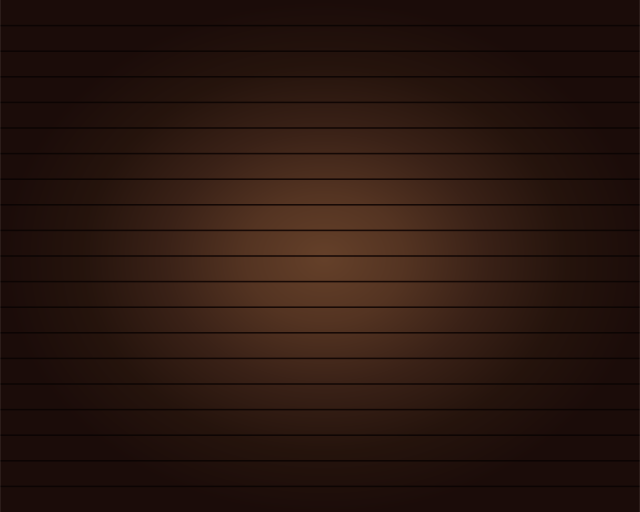
A Shadertoy shader for this background:

```glsl
// Dark wooden planks lit by a warm oval glow in the middle.
// The glow blends colour stops by elliptical radius; evenly repeated
// thin seams split the planks, and a faint rim marks the two sides.

const vec2  GLOW_CENTRE  = vec2(0.507, 0.496); // in canvas fractions
const vec2  GLOW_RADIUS  = vec2(0.5, 0.5);     // oval reaching the sides
const float PLANK_COUNT  = 20.0;
const float SEAM_WIDTH   = 0.0031;             // fraction of the height
const float SEAM_OPACITY = 0.96;
const vec3  SEAM_INNER   = vec3(0.085, 0.033, 0.020);
const vec3  SEAM_OUTER   = vec3(0.045, 0.016, 0.011);
const float RIM_WIDTH    = 0.0008;             // fraction of the width
const float RIM_OPACITY  = 0.25;
const vec3  RIM_COLOUR   = vec3(0.62, 0.57, 0.54);

// Wood colours from the heart of the glow outwards, evenly spaced.
const int STOP_COUNT = 5;
const vec3 WOOD_STOPS[STOP_COUNT] = vec3[STOP_COUNT](
    vec3(0.395, 0.252, 0.162),
    vec3(0.328, 0.202, 0.132),
    vec3(0.226, 0.130, 0.089),
    vec3(0.146, 0.077, 0.049),
    vec3(0.107, 0.047, 0.036));

// Piecewise linear blend of the wood stops, radius 0 to 1.
vec3 woodColour(float radius) {
    float position = radius * float(STOP_COUNT - 1);
    vec3 colour = WOOD_STOPS[0];
    for (int i = 1; i < STOP_COUNT; i++) {
        float blend = clamp(position - float(i - 1), 0.0, 1.0);
        colour = mix(colour, WOOD_STOPS[i], blend);
    }
    return colour;
}

// Antialiased coverage of a band around distance zero.
float bandCoverage(float dist, float halfWidth, float pixel) {
    return clamp(0.5 + (halfWidth - dist) / pixel, 0.0, 1.0);
}

void mainImage(out vec4 fragColor, in vec2 fragCoord) {
    vec2 uv = fragCoord / iResolution.xy;
    vec2 pixel = 1.0 / iResolution.xy;

    // Glow over the wood
    float radius = length((uv - GLOW_CENTRE) / GLOW_RADIUS);
    vec3 colour = woodColour(radius);

    // Seams between planks, none on the outer border
    float seamIndex = clamp(floor(uv.y * PLANK_COUNT + 0.5), 1.0, PLANK_COUNT - 1.0);
    float seamDistance = abs(uv.y - seamIndex / PLANK_COUNT);
    float seam = bandCoverage(seamDistance, 0.5 * SEAM_WIDTH, pixel.y);
    vec3 seamColour = mix(SEAM_INNER, SEAM_OUTER, smoothstep(0.0, 1.0, radius));
    colour = mix(colour, seamColour, seam * SEAM_OPACITY);

    // Faint pale rim on the left and right
    float sideDistance = min(uv.x, 1.0 - uv.x);
    float rim = bandCoverage(sideDistance, RIM_WIDTH, pixel.x);
    colour = mix(colour, RIM_COLOUR, rim * RIM_OPACITY);

    fragColor = vec4(colour, 1.0);
}
```
